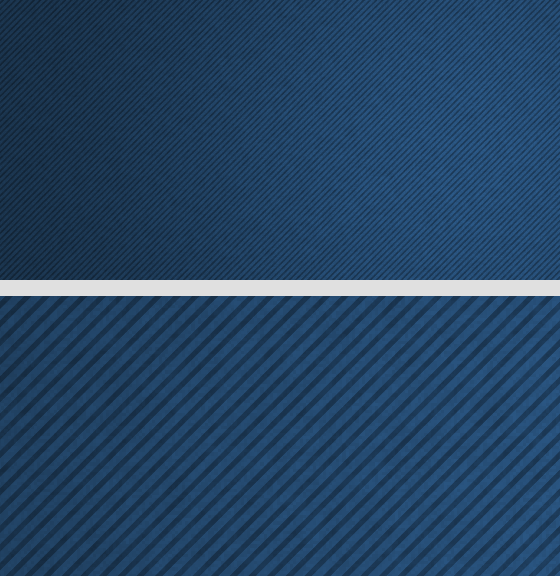
Top: the whole. Bottom: its middle third, enlarged.
This texture is drawn by a WebGL 1 fragment shader. Its source:

```glsl
precision highp float;
// Blue twill cloth: fine diagonal ribs, woven grain and a soft light from the right.

uniform vec2 u_resolution;

// Sine-free hash, 0 to 1
float hash(vec2 p) {
  vec3 q = fract(vec3(p.xyx) * 0.1031);
  q += dot(q, q.yzx + 33.33);
  return fract((q.x + q.y) * q.z);
}

// Smoothly interpolated value noise
float noise(vec2 p) {
  vec2 cell = floor(p);
  vec2 f = fract(p);
  f = f * f * (3.0 - 2.0 * f);
  return mix(mix(hash(cell), hash(cell + vec2(1.0, 0.0)), f.x),
             mix(hash(cell + vec2(0.0, 1.0)), hash(cell + 1.0), f.x), f.y);
}

void main() {
  // Canvas width is 1 unit
  vec2 p = gl_FragCoord.xy / u_resolution.x;
  float height = u_resolution.y / u_resolution.x;

  // Broad light, brightest right of centre
  float falloff = length(p - vec2(0.86, 0.45 * height));
  vec3 cloth = mix(vec3(0.165, 0.338, 0.515), vec3(0.105, 0.208, 0.310),
                   smoothstep(0.0, 0.9, falloff));

  // Rising diagonal ribs, 90 across and 45 down, with dark grooves between
  float ribs = 90.0;
  float grooveDistance = abs(fract((p.x - p.y) * ribs) - 0.5);
  float edge = 0.7 * ribs / u_resolution.x;
  float groove = 1.0 - smoothstep(0.2 - edge, 0.2 + edge, grooveDistance);
  float grooveDepth = 0.24 + 0.10 * noise(p * 170.0);
  cloth *= 1.0 - grooveDepth * groove;

  // Fine thread grain and faint uneven dye
  float grain = hash(floor(p * 512.0)) - 0.5;
  float dye = noise(p * 100.0 + 17.0) - 0.5;
  cloth *= 1.0 + 0.08 * grain + 0.06 * dye;

  gl_FragColor = vec4(cloth, 1.0);
}
```
